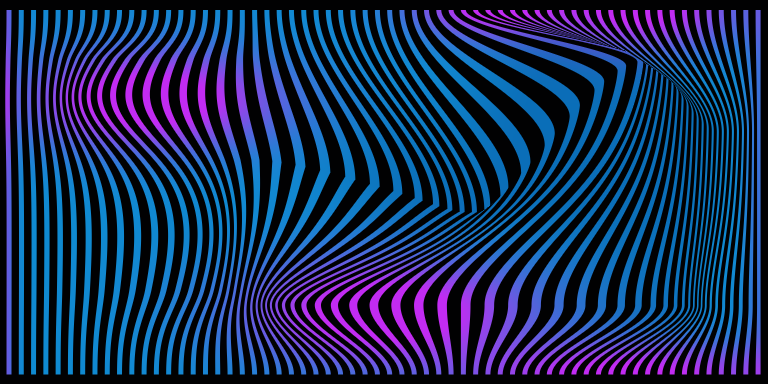
This background is drawn by a WebGL 1 fragment shader. Its source:

```glsl
precision highp float;
// Warped vertical neon stripes, blue to magenta, bending around ridges on black.

uniform vec2 u_resolution;

// Layout, in a 7.68 x 3.84 grid with y measured down from the top edge
const vec2 GRID = vec2(7.68, 3.84);
const float TOP = 0.10;
const float BOTTOM = 3.745;
const float FIRST_STRIPE = 0.09;
const float PITCH = 0.1228;
const float LAST_INDEX = 61.0;
const float HALF_WIDTH = 0.203;      // fraction of the local spacing

// Bends
const float LOWER_BEND_Y = 3.05;
const float RIDGE_PUSH = 0.97;
const float RIDGE_EXTRA_PUSH = 0.70;
const float RIGHT_SQUEEZE = 0.59;
const float LOWER_PULL = 0.62;
const float LOWER_PUSH = 0.80;
const float LEFT_PULL = 0.49;
const float LEFT_PUSH = 0.32;

// Colours
const vec3 BACKGROUND = vec3(0.002, 0.002, 0.008);
const vec3 BRIGHT_BLUE = vec3(0.06, 0.54, 0.82);
const vec3 DEEP_BLUE = vec3(0.04, 0.43, 0.72);
const vec3 MAGENTA = vec3(0.76, 0.17, 0.95);

float bell(float x, float center, float spread) {
  float d = (x - center) / spread;
  return exp(-0.5 * d * d);
}

float spot(vec2 p, vec2 center, vec2 spread) {
  return bell(p.x, center.x, spread.x) * bell(p.y, center.y, spread.y);
}

// Height at which a stripe starting at s reaches its rightmost point
float ridgeHeight(float s) {
  float y = mix(1.60, 2.12, smoothstep(2.4, 3.7, s));
  y = mix(y, 0.62, smoothstep(3.8, 4.75, s));
  return y + 0.7 * smoothstep(4.8, 6.6, s);
}

// Sideways push at the ridge, squeezed towards the right margin
float ridgePush(float s, float limit) {
  float push = RIDGE_PUSH * smoothstep(2.15, 3.5, s)
             + RIDGE_EXTRA_PUSH * smoothstep(3.85, 4.85, s);
  return min(push, limit);
}

// Position at height y of the stripe that starts at s on the top edge
float stripeX(float s, float y) {
  float margin = FIRST_STRIPE + LAST_INDEX * PITCH;
  float limit = max(margin - s, 0.0) * RIGHT_SQUEEZE;
  float peakY = ridgeHeight(s);
  float lower = LOWER_PUSH * bell(s, 5.8, 0.7) - LOWER_PULL * bell(s, 3.65, 0.62);
  lower = min(lower, limit);

  // Rise to a sharp ridge, fall to the lower bend, return to the start
  float rise = smoothstep(TOP, peakY, y);
  float t = clamp((y - peakY) / (LOWER_BEND_Y - peakY), 0.0, 1.0);
  float ease = mix(1.0, 1.5, smoothstep(3.8, 4.3, s));
  float fall = pow(mix(t, smoothstep(0.0, 1.0, t), t), ease);
  float settle = smoothstep(LOWER_BEND_Y, BOTTOM, y);
  float shift = mix(ridgePush(s, limit) * rise, lower, fall) * (1.0 - settle);

  float pinned = smoothstep(TOP, 0.6, y) * (1.0 - smoothstep(2.9, BOTTOM, y));
  float left = LEFT_PUSH * spot(vec2(s, y), vec2(1.70, 2.32), vec2(0.48, 0.70))
             - LEFT_PULL * spot(vec2(s, y), vec2(1.47, 1.00), vec2(0.52, 0.42));
  return s + shift + left * pinned;
}

// Bisection for the stripe coordinate that passes through p
float stripeCoordinate(vec2 p) {
  float lo = -0.2;
  float hi = GRID.x + 0.2;
  for (int i = 0; i < 20; i++) {
    float mid = 0.5 * (lo + hi);
    if (stripeX(mid, p.y) < p.x) lo = mid; else hi = mid;
  }
  return 0.5 * (lo + hi);
}

float magentaGlow(vec2 p) {
  float glow = 1.3 * spot(p, vec2(1.50, 1.00), vec2(0.85, 0.33));
  glow += 1.3 * spot(p, vec2(3.85, 3.12), vec2(0.95, 0.36));
  glow += 1.1 * spot(p, vec2(4.90, 0.05), vec2(0.55, 0.22));
  glow += 1.1 * spot(p, vec2(6.45, 0.10), vec2(0.65, 0.27));
  glow += 1.1 * spot(p, vec2(6.30, 3.75), vec2(1.10, 0.23));
  glow += 0.5 * bell(p.x, 0.06, 0.06) + 0.25 * bell(p.x, 7.60, 0.10);
  return clamp(glow, 0.0, 1.0);
}

void main() {
  vec2 p = gl_FragCoord.xy / u_resolution * GRID;
  p.y = GRID.y - p.y;
  float pixel = GRID.y / u_resolution.y;

  // Stripe phase and its gradient for even edge smoothing
  float s = stripeCoordinate(p);
  float e = 0.004;
  float stretch = max((stripeX(s + e, p.y) - stripeX(s - e, p.y)) / (2.0 * e), 0.08);
  float slope = (stripeX(s, p.y + e) - stripeX(s, p.y - e)) / (2.0 * e);
  float phase = (s - FIRST_STRIPE) / PITCH;
  float blur = pixel * sqrt(1.0 + slope * slope) / (stretch * PITCH);
  float offset = abs(fract(phase + 0.5) - 0.5);
  float stripe = clamp((HALF_WIDTH - offset) / blur + 0.5, 0.0, 1.0);
  stripe = mix(stripe, 2.0 * HALF_WIDTH, smoothstep(0.6, 1.2, blur));

  // Trim to the framed area
  stripe *= step(-0.5, phase) * step(phase, LAST_INDEX + 0.5);
  stripe *= clamp((p.y - TOP) / pixel + 0.5, 0.0, 1.0)
          * clamp((BOTTOM - p.y) / pixel + 0.5, 0.0, 1.0);

  // Blue deepens where the stripes are pushed right
  vec3 blue = mix(BRIGHT_BLUE, DEEP_BLUE, smoothstep(0.1, 1.1, p.x - s));
  vec3 color = mix(blue, MAGENTA, magentaGlow(p));
  gl_FragColor = vec4(mix(BACKGROUND, color, stripe), 1.0);
}
```
